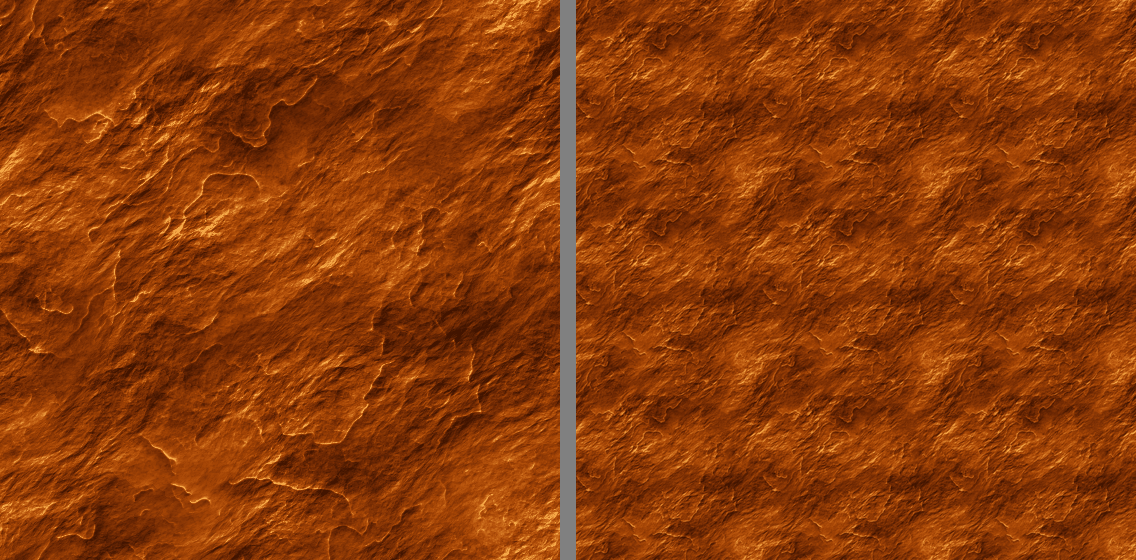
Left: one tile. Right: repeated 3 by 3.
This texture is drawn by a Shadertoy shader. Its source:

```glsl
const float TAU = 6.2831853;
const vec2 LIGHT_DIR = vec2(-0.45, 0.89);
const float BASE_TONE = 3.1;
const float BROAD_CONTRAST = 2.6;
const float FACET_CONTRAST = 1.15;
const float RELIEF_CONTRAST = 0.056;
const float GRIT_CONTRAST = 1.25;
const float RELIEF_STEP = 0.002;
const float CREST_WIDTH = 0.0017;
const float LEDGE_WIDTH = 0.034;
const mat2 SLANT = mat2(2.0, -2.0, 1.0, 3.0);  // whole-number shear
const vec3 ROCK_RAMP[8] = vec3[8](
    vec3(0.26, 0.08, 0.00), vec3(0.34, 0.12, 0.01),
    vec3(0.44, 0.16, 0.01), vec3(0.53, 0.21, 0.02),
    vec3(0.63, 0.26, 0.02), vec3(0.72, 0.33, 0.05),
    vec3(0.81, 0.44, 0.12), vec3(0.96, 0.66, 0.28));

// Hash of a slanted lattice cell, wrapped once per canvas
vec2 hashCell(vec2 cell, float period, float seed) {
    vec2 tile = floor(inverse(SLANT) * cell / period + 0.0003);
    cell -= SLANT * tile * period;
    uvec2 h = uvec2(cell + 4096.5) + uvec2(uint(seed) * 13171u, uint(seed) * 5717u);
    h = h * 1664525u + 1013904223u;
    h.x += h.y * 1664525u;
    h.y += h.x * 1664525u;
    h ^= h >> 16u;
    h.x += h.y * 1664525u;
    h.y += h.x * 1664525u;
    h ^= h >> 16u;
    return vec2(h & 65535u) / 65535.0;
}

float gradientAt(vec2 cell, vec2 local, vec2 corner, float period, float seed) {
    return dot(hashCell(cell + corner, period, seed) * 2.0 - 1.0, local - corner);
}

float waveNoise(vec2 p, float period, float seed) {
    p *= period;
    vec2 c = floor(p), f = p - c;
    vec2 w = f * f * f * (f * (f * 6.0 - 15.0) + 10.0);
    float low = mix(gradientAt(c, f, vec2(0, 0), period, seed),
                    gradientAt(c, f, vec2(1, 0), period, seed), w.x);
    float high = mix(gradientAt(c, f, vec2(0, 1), period, seed),
                     gradientAt(c, f, vec2(1, 1), period, seed), w.x);
    return 2.0 * mix(low, high, w.y);
}

// Octaves of noise; `crease` folds them into sharp ridges
float layeredNoise(vec2 p, float period, int layers, float gain, float crease, float seed) {
    float sum = 0.0, amp = 0.5;
    for (int i = 0; i < layers; i++) {
        float n = waveNoise(p, period, seed + float(i));
        sum += amp * mix(n, 0.4 - 1.3 * abs(n), crease);
        amp *= gain;
        period *= 2.0;
    }
    return sum;
}

// Distance to the nearest cell centre, and a random value of that cell
vec2 cellular(vec2 p, float period, float seed) {
    p *= period;
    vec2 c = floor(p), f = p - c;
    vec2 nearest = vec2(9.0, 0.0);
    for (int y = -1; y <= 1; y++)
    for (int x = -1; x <= 1; x++) {
        vec2 n = vec2(x, y);
        vec2 h = hashCell(c + n, period, seed);
        vec2 d = n + h - f;
        float d2 = dot(d, d);
        if (d2 < nearest.x) nearest = vec2(d2, fract(7.0 * h.x + 5.0 * h.y));
    }
    return vec2(sqrt(nearest.x), nearest.y);
}

// Gently bent, slanted coordinates
vec2 strata(vec2 uv) {
    uv += 0.010 * sin(TAU * (uv.yx * vec2(2, 3) + uv * vec2(1, -1)) + vec2(0.4, 2.1));
    uv += 0.003 * sin(TAU * (uv.yx * vec2(9, 7) - uv * vec2(3, 5)) + vec2(1.7, 0.3));
    return SLANT * uv;
}

// Fractured coordinates give the chips ragged outlines
vec2 fracture(vec2 p) {
    return p + 0.12 * vec2(layeredNoise(p, 4.0, 4, 0.5, 0.0, 41.0),
                           layeredNoise(p, 4.0, 4, 0.5, 0.0, 51.0));
}

float relief(vec2 uv) {
    vec2 p = strata(uv), chip = fracture(p);
    return layeredNoise(p, 3.0, 6, 0.53, 0.6, 11.0)
         + 0.65 * cellular(chip, 3.0, 31.0).x
         + 0.30 * cellular(chip, 8.0, 37.0).x;
}

float ledgeLevel(vec2 uv, float period, float seed) {
    vec2 p = strata(uv);
    return 3.0 * layeredNoise(p, period, 5, 0.46, 0.0, seed)
         + 0.4 * cellular(p, period * 3.0, seed + 9.0).x;
}

// Broken shelf edges: lit plate, thin bright crest, shadow below
float ledges(vec2 uv, float period, float seed, float size) {
    float e = RELIEF_STEP * 1.5;
    float level = ledgeLevel(uv, period, seed);
    vec2 slope = vec2(ledgeLevel(uv + vec2(e, 0), period, seed),
                      ledgeLevel(uv + vec2(0, e), period, seed)) - level;
    slope /= e;
    float steep = max(length(slope), 5.0 / size);
    float phase = fract(level + 0.5) - 0.5;
    float d = phase / steep;
    float facing = smoothstep(-0.8, 0.6, dot(slope, -LIGHT_DIR) / steep);
    float present = smoothstep(-0.08, 0.12, layeredNoise(strata(uv), period, 2, 0.4, 0.0, seed + 20.0));
    float fade = 1.0 - smoothstep(0.15, 0.48, abs(phase));
    float px = 0.8 / iResolution.y;
    float side = mix(0.9, -1.2, smoothstep(-px, px, d));
    float shelf = side * exp(-abs(d) / (LEDGE_WIDTH * size));
    float crest = 2.2 * exp(-abs(d + px) / (CREST_WIDTH * mix(0.6, 1.0, size)));
    return (shelf + crest) * facing * present * fade;
}

void mainImage(out vec4 fragColor, in vec2 fragCoord) {
    vec2 uv = fragCoord / iResolution.xy;
    vec2 p = strata(uv);

    // Broad stains, chipped facets, directional light and fine grit
    float tone = BASE_TONE + BROAD_CONTRAST * layeredNoise(p, 1.0, 6, 0.65, 0.0, 71.0);
    tone += FACET_CONTRAST * (cellular(fracture(p), 3.0, 31.0).y - 0.5);
    float lit = (relief(uv) - relief(uv + LIGHT_DIR * RELIEF_STEP)) / RELIEF_STEP;
    float worn = 1.0 + 0.8 * waveNoise(p, 2.0, 91.0);
    tone += RELIEF_CONTRAST * lit * worn;
    tone += GRIT_CONTRAST * layeredNoise(p, 48.0, 2, 0.9, 0.4, 83.0);

    // Large, medium and small shelves
    tone += 1.2 * ledges(uv, 1.0, 101.0, 1.0);
    tone += 0.9 * ledges(uv, 2.0, 151.0, 0.5);
    tone += 0.5 * ledges(uv, 4.0, 201.0, 0.3);

    tone = clamp(tone, 0.0, 6.999);
    int shade = int(tone);
    fragColor = vec4(mix(ROCK_RAMP[shade], ROCK_RAMP[shade + 1], fract(tone)), 1.0);
}
```
